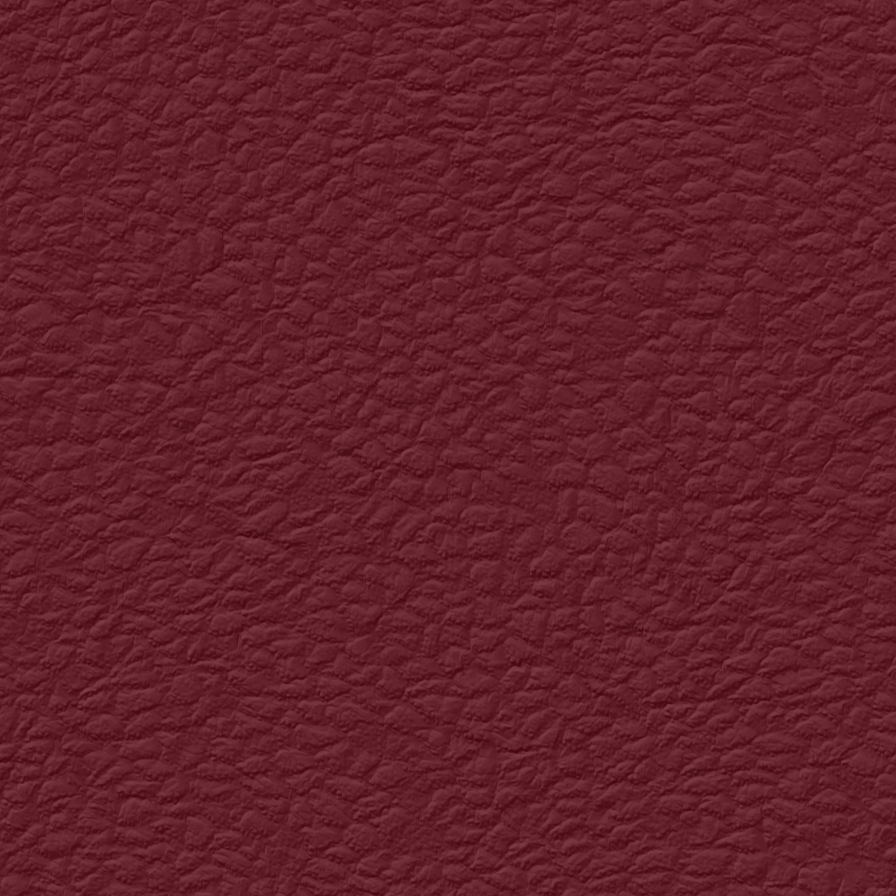
Give the GLSL for this texture, as a WebGL 1 fragment shader.

```glsl
precision highp float;
uniform vec2 u_resolution;

const vec3 LEATHER = vec3(0.383, 0.131, 0.169);
const vec3 SHEEN = vec3(1.0, 0.98, 0.96);
const vec2 LIGHT_DIR = vec2(-0.4, 0.92);
const float TONE_LIMIT = 0.12;

vec2 hash2(vec2 cell) {
  vec2 k = vec2(dot(cell, vec2(127.1, 311.7)), dot(cell, vec2(269.5, 183.3)));
  return fract(sin(k) * 43758.545);
}

// Cellular noise: difference of the two nearest distances, zero on borders.
float cellGap(vec2 p, float jitter) {
  vec2 base = floor(p);
  vec2 local = fract(p);
  float nearest = 8.0;
  float second = 8.0;
  for (int y = -1; y <= 1; y++) {
    for (int x = -1; x <= 1; x++) {
      vec2 offset = vec2(float(x), float(y));
      vec2 seed = 0.5 + jitter * (hash2(base + offset) - 0.5);
      float d = length(offset + seed - local);
      second = min(second, max(nearest, d));
      nearest = min(nearest, d);
    }
  }
  return second - nearest;
}

vec2 rotate(vec2 p, float angle) {
  float c = cos(angle);
  float s = sin(angle);
  return vec2(c * p.x - s * p.y, s * p.x + c * p.y);
}

// Layered sines, roughly -1 to 1.
float waves(vec2 p) {
  float a = sin(p.x + 1.7 * sin(p.y * 0.8 + 0.6));
  float b = sin(p.y * 1.3 - p.x * 0.6 + 1.4 * sin(p.x * 1.1));
  return 0.5 * (a + b);
}

// Tilts and bends the hide so that the grain rises to the right.
vec2 hideFlow(vec2 p) {
  vec2 broad = vec2(waves(p * 7.0 + 3.0), waves(p * 6.0 + 9.0));
  vec2 fine = vec2(waves(p * 60.0), waves(p.yx * 68.0 + 4.0));
  vec2 q = vec2(p.x + 0.2 * p.y, p.y - 0.2 * p.x);
  return q + 0.022 * broad + 0.004 * fine;
}

// Every layer is centred on its own mean, so patches keep an even tone.
float relief(vec2 p) {
  vec2 q = hideFlow(p);
  float wrinkle = cellGap(rotate(q, 0.5) * vec2(62.0, 70.0), 1.0) - 0.3;
  float pore = cellGap(rotate(p, 0.7) * vec2(135.0, 150.0), 1.0) - 0.3;

  // Small wrinkles fray the borders of the larger shapes.
  q += vec2(0.007, -0.005) * wrinkle + 0.003 * pore;
  float pebble = smoothstep(-0.05, 0.6, cellGap(q * vec2(26.0, 38.0), 1.0));
  float fold = smoothstep(0.0, 0.2, cellGap(q * vec2(6.0, 14.0) + 7.0, 0.9));
  float hairline = cellGap(rotate(q, -0.6) * vec2(19.0, 24.0) + 17.0, 1.0);
  hairline = smoothstep(0.0, 0.13, hairline);

  float foldDepth = 0.42 + 0.32 * waves(p * 9.0 + 1.0);
  float large = pebble - 0.55 + foldDepth * (fold - 0.85);
  return large + 0.22 * (hairline - 0.8) + 0.4 * wrinkle + 0.34 * pore;
}

void main() {
  vec2 p = gl_FragCoord.xy / min(u_resolution.x, u_resolution.y);

  // Light from above: slopes facing it brighten, valleys darken.
  vec2 reach = LIGHT_DIR * 0.0014;
  float lightSide = relief(p + reach);
  float shadeSide = relief(p - reach);
  float slope = shadeSide - lightSide;
  float height = 0.5 * (lightSide + shadeSide);

  // Soft limit keeps strong creases from turning black.
  float tone = 0.16 * slope + 0.02 * height;
  tone *= inversesqrt(1.0 + tone * tone / (TONE_LIMIT * TONE_LIMIT));
  gl_FragColor = vec4(LEATHER + SHEEN * tone, 1.0);
}
```
